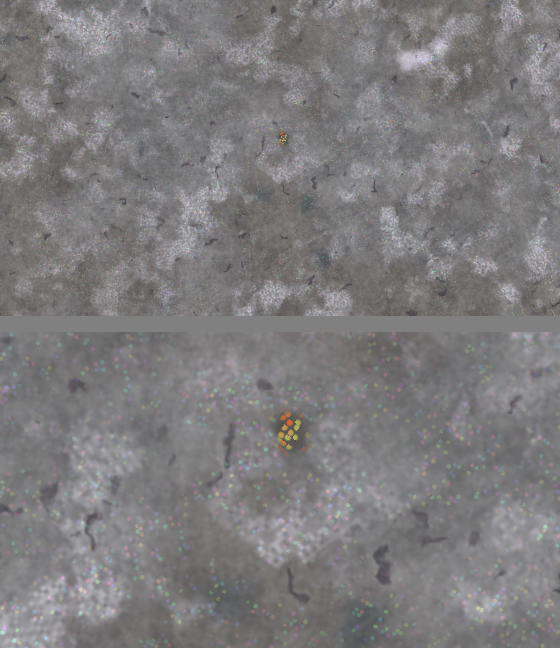
Top, the full canvas; bottom, a detail of the centre.
This texture is drawn by a Shadertoy shader. Its source:

```glsl
float hash(vec2 p) {
    return fract(sin(dot(p, vec2(127.1, 311.7))) * 43758.5453);
}

vec2 hash2(vec2 p) {
    return vec2(hash(p), hash(p + 41.3));
}

mat2 rotation(float angle) {
    float c = cos(angle), s = sin(angle);
    return mat2(c, s, -s, c);
}

float noise(vec2 p) {
    vec2 i = floor(p), f = fract(p);
    f = f * f * (3.0 - 2.0 * f);
    return mix(mix(hash(i), hash(i + vec2(1, 0)), f.x),
               mix(hash(i + vec2(0, 1)), hash(i + vec2(1, 1)), f.x), f.y);
}

float fbm(vec2 p) {
    float sum = 0.0, amp = 0.533;
    for (int i = 0; i < 4; i++) {
        sum += amp * noise(p);
        p = mat2(1.6, 1.2, -1.2, 1.6) * p + 17.0;
        amp *= 0.5;
    }
    return sum;
}

float segment(vec2 p, vec2 a, vec2 b) {
    vec2 d = b - a;
    return length(p - a - d * clamp(dot(p - a, d) / dot(d, d), 0.0, 1.0));
}

// Scattered soft capsules; stretch sets the longest half length in cells
float flakes(vec2 p, float share, float stretch, float radius, float soft) {
    vec2 cell = floor(p);
    float cover = 0.0;
    for (int y = -1; y <= 1; y++)
    for (int x = -1; x <= 1; x++) {
        vec2 id = cell + vec2(x, y);
        if (hash(id + 7.7) > share) continue;
        vec2 center = id + hash2(id);
        float angle = 6.2832 * hash(id + 3.1);
        vec2 arm = vec2(cos(angle), sin(angle)) * stretch * hash(id + 9.2);
        float r = radius * mix(0.4, 1.3, hash(id + 5.4));
        float d = segment(p, center - arm, center + arm + 0.001);
        float shade = mix(0.35, 1.0, hash(id + 2.6));
        cover = max(cover, shade * (1.0 - smoothstep(r - soft, r + soft, d)));
    }
    return cover;
}

// Tiny round glints, tinted by cell; alpha is coverage
vec4 glitter(vec2 p, float share) {
    p = rotation(0.6) * p;
    vec2 id = floor(p);
    vec2 center = 0.2 + 0.6 * hash2(id);
    float dotMask = 1.0 - smoothstep(0.25, 0.65, length(p - id - center));
    vec3 tint = 0.5 + 0.5 * cos(6.2832 * (hash(id + 8.8) + vec3(0.0, 0.33, 0.67)));
    return vec4(tint, dotMask * step(hash(id + 1.9), share));
}

void mainImage(out vec4 fragColor, in vec2 fragCoord) {
    vec2 uv = fragCoord / iResolution.y;
    vec2 warp = vec2(fbm(uv * 32.0), fbm(uv * 32.0 + 50.0)) - 0.5;
    vec2 wavy = uv + 0.035 * warp;

    // Grey ground with broad drifts and fine mottling
    vec3 warmGrey = vec3(0.442, 0.428, 0.422);
    vec3 coolGrey = vec3(0.472, 0.468, 0.474);
    vec3 color = mix(warmGrey, coolGrey, smoothstep(0.35, 0.65, fbm(uv * 3.5)));
    color += 0.17 * (fbm(wavy * 15.0 + 31.0) - 0.5);
    color += 0.10 * (fbm(rotation(0.4) * uv * 75.0) - 0.5);

    // Pale crystal patches: broken clouds, small clots and crumbs
    float grain = noise(rotation(0.9) * uv * 200.0);
    float region = smoothstep(0.30, 0.65, fbm(uv * 3.0 + 8.0));
    float cloud = smoothstep(0.53, 0.78, fbm(wavy * 13.0 + 4.0)) * mix(0.45, 1.0, region);
    float clot = flakes(wavy * 8.0 + 60.0, 0.33, 0.16, 0.20, 0.13);
    float crumb = flakes(wavy * 19.0 + 35.0, 0.30, 0.22, 0.19, 0.15);
    float pale = max(max(cloud, 0.75 * clot), 0.5 * crumb) * mix(0.5, 1.2, grain);

    // Bright mass and thin broken vein on the right
    float mass = 1.0 - smoothstep(0.005, 0.05, segment(wavy, vec2(1.29, 0.81), vec2(1.34, 0.82)));
    mass = max(mass, 1.0 - smoothstep(0.005, 0.045, length(wavy - vec2(1.40, 0.855))));
    float vein = min(segment(wavy, vec2(1.48, 0.65), vec2(1.58, 0.56)),
                     segment(wavy, vec2(1.58, 0.56), vec2(1.74, 0.46)));
    float veinMask = (1.0 - smoothstep(0.002, 0.013, vein)) * smoothstep(0.25, 0.55, noise(uv * 35.0));
    pale = clamp(max(pale, 0.55 * veinMask), 0.0, 1.0);
    color = mix(color, vec3(0.69, 0.685, 0.715), 0.85 * pale);
    color = mix(color, vec3(0.80, 0.79, 0.85), 0.85 * mass);

    // Dull green-grey blotches and ragged dark inclusions
    float blotch = flakes(wavy * 4.5 + 20.0, 0.24, 0.08, 0.12, 0.08);
    color = mix(color, vec3(0.27, 0.30, 0.32), 0.6 * blotch);
    float sliver = flakes((uv + 0.05 * warp) * 13.0 + 90.0, 0.38, 0.20, 0.065, 0.055);
    float speck = flakes(wavy * 24.0 + 15.0, 0.16, 0.16, 0.10, 0.09);
    color = mix(color, vec3(0.23, 0.215, 0.25), 0.8 * max(sliver, 0.6 * speck));

    // Fine grain and iridescent glints, strongest on pale patches
    color += (grain - 0.5) * mix(0.05, 0.11, pale);
    vec4 glint = glitter(uv * 190.0, 0.20);
    float cluster = smoothstep(0.35, 0.75, noise(uv * 22.0 + 3.0));
    float sparkle = 0.12 + 0.35 * cluster + 0.45 * pale + 0.4 * blotch;
    color += glint.a * sparkle * (0.10 + 0.24 * (glint.rgb - 0.35));

    // Lone rusty cluster near the middle
    float rust = 1.0 - smoothstep(0.012, 0.034, length(wavy - vec2(0.90, 0.56)));
    vec4 ember = glitter(uv * 135.0 + 12.0, 0.5);
    color = mix(color, vec3(0.28, 0.27, 0.24), 0.65 * rust);
    color = mix(color, mix(vec3(0.85, 0.38, 0.20), vec3(0.70, 0.70, 0.38), ember.g), rust * ember.a);

    fragColor = vec4(color, 1.0);
}
```
